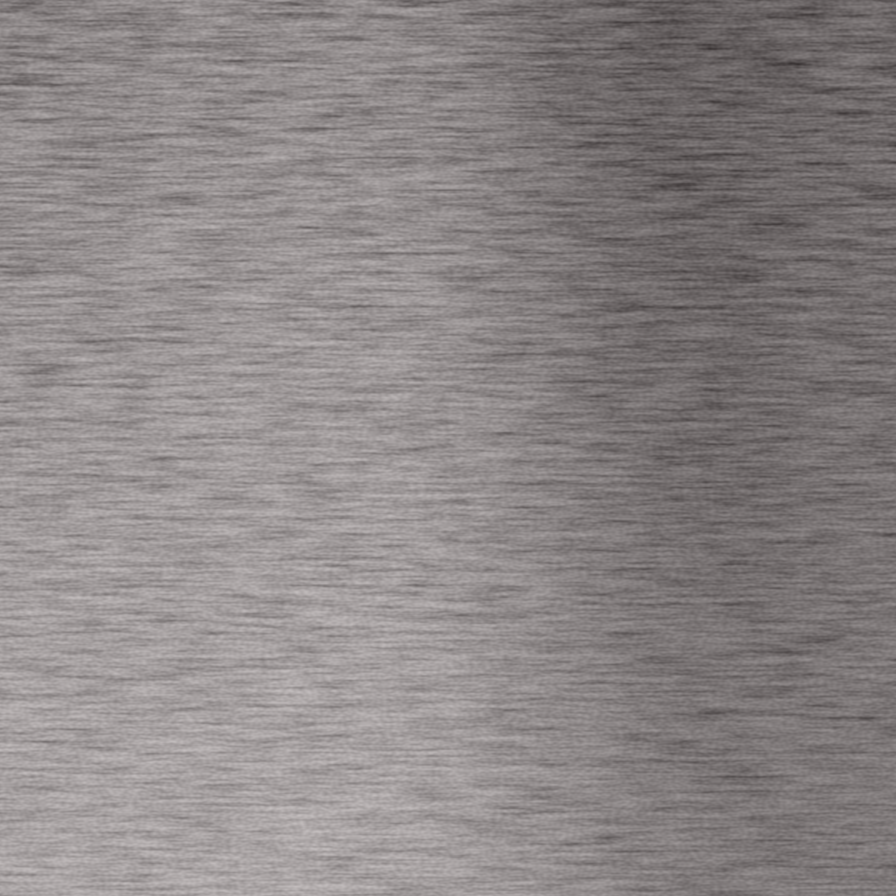
Give the GLSL for this texture, as a Shadertoy shader.

```glsl
// Brushed steel: fine horizontal scratches over a soft two-tone sheen.
// The scratches are layers of gradient noise stretched along x, with every
// lattice row shifted at random so that streak ends never line up.

#define STREAK_CONTRAST 0.135   // strength of the brushed lines
#define GRAIN_CONTRAST  0.075   // strength of the fine speckle
#define DARK_BIAS       0.30    // how much dark scratches outweigh light ones
#define BAND_START      0.40    // where the sheen begins to fall off
#define BAND_END        0.76    // where the dark band is deepest
#define WARM_TINT vec3(0.012, -0.010, -0.009)

float hash(ivec2 cell) {
    uint h = uint(cell.x) * 1597334677u ^ uint(cell.y) * 3812015801u;
    h = (h ^ (h >> 16)) * 2246822519u;
    h = (h ^ (h >> 13)) * 3266489917u;
    h ^= h >> 16;
    return float(h >> 8) / 16777216.0;
}

float fade(float t) {
    return t * t * t * (t * (t * 6.0 - 15.0) + 10.0);
}

// Slope of a random unit gradient at one lattice point
float cornerValue(ivec2 cell, vec2 offset) {
    float angle = 6.28318 * hash(cell);
    return dot(vec2(cos(angle), sin(angle)), offset);
}

// Gradient noise along one randomly shifted lattice row
float rowNoise(float x, int row, float dy) {
    x += 17.0 * hash(ivec2(row, 9173));
    int column = int(floor(x));
    float dx = fract(x);
    float left = cornerValue(ivec2(column, row), vec2(dx, dy));
    float right = cornerValue(ivec2(column + 1, row), vec2(dx - 1.0, dy));
    return mix(left, right, fade(dx));
}

float gradientNoise(vec2 p) {
    int row = int(floor(p.y));
    float dy = fract(p.y);
    return mix(rowNoise(p.x, row, dy), rowNoise(p.x, row + 1, dy - 1.0), fade(dy));
}

// Scratches from broad and long to hair-thin and short
float brushedStreaks(vec2 uv) {
    float broadLines = gradientNoise(uv * vec2(6.0, 79.0) + 3.7);
    float longLines = gradientNoise(uv * vec2(9.0, 157.0) + 41.3);
    float thinLines = gradientNoise(uv * vec2(17.0, 229.0) + 97.1);
    float hairLines = gradientNoise(uv * vec2(41.0, 307.0) + 153.4);
    return 0.36 * broadLines + 0.72 * longLines + 0.80 * thinLines + 0.65 * hairLines;
}

// Broad light: bright on the left, a dark band right of the middle
float sheen(vec2 uv) {
    float lit = 0.650 - 0.070 * uv.y - 0.060 * uv.y * uv.y;
    float shaded = 0.485 - 0.110 * uv.y;
    float band = smoothstep(BAND_START, BAND_END + 0.08 * (1.0 - uv.y), uv.x);
    float edgeLift = 0.05 * uv.y * smoothstep(0.80, 1.05, uv.x);
    float topLeftGlow = 0.02 * uv.y * smoothstep(0.0, 0.30, uv.x);
    return mix(lit + topLeftGlow, shaded, band) + edgeLift;
}

void mainImage(out vec4 fragColor, in vec2 fragCoord) {
    vec2 uv = fragCoord / iResolution.xy;

    // Scratches, skewed slightly towards dark and softer near the bottom
    float streaks = brushedStreaks(uv);
    streaks -= DARK_BIAS * (streaks * streaks - 0.08);
    float strength = STREAK_CONTRAST * mix(0.80, 1.15, uv.y);

    // Fine speckle, slightly stretched along the brushing
    float grain = gradientNoise(uv * vec2(173.0, 317.0) + 211.9);

    float light = sheen(uv);
    light += (strength * streaks + GRAIN_CONTRAST * grain) * mix(0.65, 1.0, light / 0.6);
    fragColor = vec4(clamp(light + WARM_TINT, 0.0, 1.0), 1.0);
}
```
